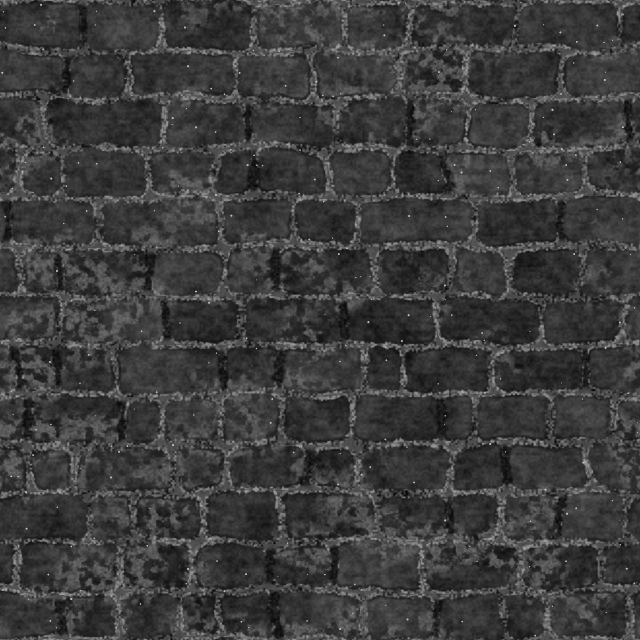
This texture is drawn by a Shadertoy shader. Its source:

```glsl
const float ROWS = 13.0;
const float MIN_BRICKS = 7.0;        // fewest bricks in a row
const float BRICK_SPREAD = 3.4;      // extra bricks a row may get
const float JOINT_JITTER = 0.68;     // uneven brick lengths
const float INSET = 0.0035;          // half width of the thinnest joint
const float CORNER = 0.010;          // smallest corner radius
const float WARP = 0.014;            // waviness of the courses
const float ROUGHNESS = 0.009;       // raggedness of brick edges
const float DARK_JOINTS = 0.22;      // share of open, black joints
const float STONE = 0.200;
const float LICHEN = 0.40;
const float MORTAR = 0.385;
const float POOL = 0.290;            // flat fill in the wide joints
const float CREVICE = 0.065;
const float SPECK = 0.72;

float hash(vec2 cell) {
    vec3 q = fract(cell.xyx * vec3(0.1031, 0.1030, 0.0973));
    q += dot(q, q.yzx + 33.33);
    return fract((q.x + q.y) * q.z);
}

// Value noise that wraps over the canvas
float noise(vec2 uv, vec2 cells) {
    vec2 p = uv * cells;
    vec2 i = floor(p);
    vec2 f = fract(p);
    f = f * f * (3.0 - 2.0 * f);
    vec2 seed = cells * 1.7;
    vec2 a = mod(i, cells) + seed;
    vec2 b = mod(i + 1.0, cells) + seed;
    return mix(mix(hash(a), hash(vec2(b.x, a.y)), f.x),
               mix(hash(vec2(a.x, b.y)), hash(b), f.x), f.y);
}

float fbm(vec2 uv, vec2 cells) {
    float sum = 0.0;
    float weight = 0.533;
    for (int octave = 0; octave < 4; octave++) {
        sum += weight * noise(uv, cells);
        cells *= 2.0;
        weight *= 0.5;
    }
    return sum;
}

// Horizontal position of the joint left of brick i
float jointX(float i, float row, float count) {
    float jitter = hash(vec2(mod(i, count) + 5.0, row + 31.0)) - 0.5;
    return (i + hash(vec2(row, 77.0)) + JOINT_JITTER * jitter) / count;
}

float roundedBox(vec2 p, vec2 halfSize, float radius) {
    vec2 q = abs(p) - halfSize + radius;
    return length(max(q, 0.0)) + min(max(q.x, q.y), 0.0) - radius;
}

float darkJoint(float i, float row, float count) {
    return step(hash(vec2(mod(i, count) + 19.0, row + 53.0)), DARK_JOINTS);
}

void mainImage(out vec4 fragColor, in vec2 fragCoord) {
    vec2 uv = fragCoord / iResolution.xy;
    float pixel = 1.0 / iResolution.y;

    // Wavy courses
    vec2 p = uv + WARP * (vec2(noise(uv, vec2(17.0)), noise(uv, vec2(14.0))) - 0.5);
    float course = floor(p.y * ROWS);
    float row = mod(course, ROWS);
    float count = MIN_BRICKS + floor(BRICK_SPREAD * hash(vec2(row, 11.0)));

    // Brick under this point
    float i = floor(p.x * count - hash(vec2(row, 77.0)));
    if (p.x < jointX(i, row, count)) i -= 1.0;
    else if (p.x >= jointX(i + 1.0, row, count)) i += 1.0;
    float left = jointX(i, row, count);
    float right = jointX(i + 1.0, row, count);
    vec2 id = vec2(mod(i, count), row);
    float tone = hash(id + 3.0);
    float wear = hash(id + 41.0);

    // Ragged brick outline, negative inside
    vec2 center = vec2(0.5 * (left + right), (course + 0.5) / ROWS);
    vec2 halfSize = vec2(0.5 * (right - left), 0.5 / ROWS) - INSET - 0.002 * wear;
    float radius = CORNER + 0.009 * hash(id + 67.0);
    float d = roundedBox(p - center, halfSize, radius);
    float rough = fbm(uv, vec2(48.0));
    d += ROUGHNESS * (rough - 0.5);

    // Stone: mottling, level streaks and grain
    float grain = noise(uv, vec2(310.0));
    float fine = fbm(uv, vec2(100.0));
    float mottle = fbm(uv, vec2(22.0));
    float streak = noise(uv, vec2(36.0, 210.0));
    float shade = STONE + 0.055 * (tone - 0.5) + 0.16 * (mottle - 0.5)
        + 0.05 * (streak - 0.5) + 0.16 * (fine - 0.5) + 0.06 * (grain - 0.5);

    // Pale lichen, thicker on worn bricks and near edges
    float edge = smoothstep(-0.016, 0.0, d);
    float patches = fbm(uv, vec2(13.0)) + 0.16 * wear + 0.09 * edge;
    float lichen = smoothstep(0.60, 0.78, patches) * smoothstep(0.40, 0.62, fine);
    shade = mix(shade, LICHEN + 0.16 * (grain - 0.5), 0.75 * lichen);

    // Dark rim around the bricks, deeper along some stretches
    float rim = smoothstep(-0.007, -0.001, d);
    float depth = 0.25 + 0.65 * smoothstep(0.50, 0.78, noise(uv, vec2(15.0, 26.0)));
    shade = mix(shade, CREVICE, rim * depth * (0.5 + 0.5 * fine));

    // Speckled mortar with flat pools where joints meet
    float mortar = MORTAR + 0.40 * (grain - 0.5) + 0.30 * (fine - 0.5);
    mortar -= 0.11 * smoothstep(0.45, 0.75, noise(uv, vec2(23.0)));
    float pool = smoothstep(0.0045, 0.0055 + pixel, d + 0.004 * (grain - 0.5));
    mortar = mix(mortar, POOL, 0.85 * pool);
    float cover = smoothstep(-0.001 - pixel, 0.0005 + pixel, d + 0.003 * (grain - 0.5));
    shade = mix(shade, mortar, cover);

    // Open upright joints
    float gap = min(p.x - left + 1.0 - darkJoint(i, row, count),
                    right - p.x + 1.0 - darkJoint(i + 1.0, row, count));
    float within = 1.0 - smoothstep(0.026, 0.036, abs(p.y - center.y));
    float open = 1.0 - smoothstep(0.003, 0.009, gap + 0.012 * (fine - 0.5));
    shade = mix(shade, CREVICE + 0.08 * (grain - 0.5), 0.85 * open * within);

    // Scattered bright specks
    vec2 speckCell = floor(uv * 84.0);
    vec2 speckPos = 0.25 + 0.5 * vec2(hash(speckCell + 9.0), hash(speckCell + 23.0));
    float speckDist = length(fract(uv * 84.0) - speckPos) / 84.0;
    float size = 0.0007 + 0.0010 * hash(speckCell + 37.0);
    float speck = 1.0 - smoothstep(size - 0.5 * pixel, size + 0.5 * pixel, speckDist);
    shade = mix(shade, SPECK, speck * step(0.965, hash(speckCell + 51.0)));

    fragColor = vec4(vec3(clamp(shade, 0.0, 1.0)), 1.0);
}
```
